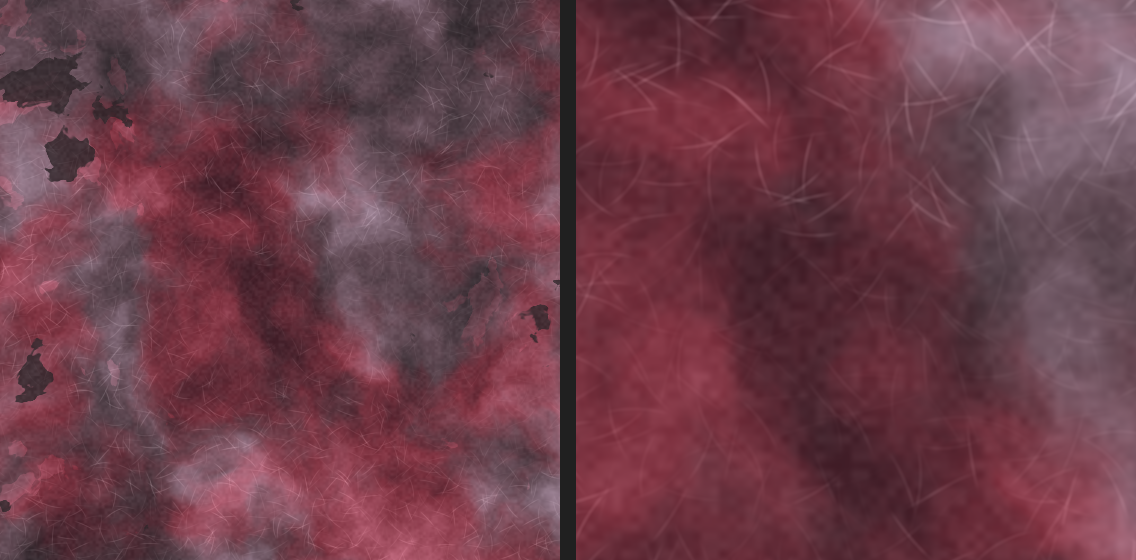
Left: the whole. Right: its middle third, enlarged.
This texture is drawn by a WebGL 1 fragment shader. Its source:

```glsl
precision highp float;

uniform vec2 u_resolution;

// Dye colours, dark to light, for the grey and the red baths
const vec3 CHARCOAL = vec3(0.21, 0.175, 0.195);
const vec3 MAUVE    = vec3(0.38, 0.290, 0.330);
const vec3 LAVENDER = vec3(0.60, 0.500, 0.570);
const vec3 MAROON   = vec3(0.28, 0.135, 0.175);
const vec3 CRIMSON  = vec3(0.51, 0.205, 0.260);
const vec3 PINK     = vec3(0.72, 0.380, 0.460);
const vec3 BLOT     = vec3(0.19, 0.155, 0.170);

// Feature sizes, as repeats across the canvas
const float CLOUD_SCALE = 4.2;
const float MOTTLE_SCALE = 13.0;
const float RED_SCALE = 3.6;
const float PATCH_SCALE = 3.0;
const float BLOT_SCALE = 15.0;
const float GRAIN_SCALE = 190.0;
const float FIBRE_SCALE = 17.0;

// Strengths
const float WARP = 0.13;
const float TONE_MEAN = 0.47;
const float TONE_CONTRAST = 2.4;
const float FIBRE_WIDTH = 0.0013;
const float FIBRE_STRENGTH = 0.075;
const float GRAIN_STRENGTH = 0.055;
const int FIBRE_LAYERS = 10;

float hash(vec2 p) {
  return fract(sin(dot(p, vec2(127.1, 311.7))) * 43758.5453);
}

mat2 rotation(float angle) {
  float c = cos(angle), s = sin(angle);
  return mat2(c, s, -s, c);
}

float noise(vec2 p) {
  vec2 i = floor(p), f = fract(p);
  vec2 w = f * f * (3.0 - 2.0 * f);
  return mix(mix(hash(i), hash(i + vec2(1.0, 0.0)), w.x),
             mix(hash(i + vec2(0.0, 1.0)), hash(i + 1.0), w.x), w.y);
}

float fbm(vec2 p) {
  mat2 turn = rotation(0.65);
  float sum = 0.0, weight = 0.5, total = 0.0;
  for (int i = 0; i < 5; i++) {
    sum += weight * noise(p);
    total += weight;
    p = turn * p * 2.03 + 17.3;
    weight *= 0.52;
  }
  return sum / total;
}

vec3 ramp(vec3 dark, vec3 middle, vec3 light, float tone) {
  return tone < 0.5 ? mix(dark, middle, tone * 2.0)
                    : mix(middle, light, tone * 2.0 - 1.0);
}

// Short, slightly bent hairs: one per cell in each of several turned grids
float fibres(vec2 uv, float pixel) {
  float sum = 0.0;
  float halfWidth = max(FIBRE_WIDTH, pixel * 0.6) * FIBRE_SCALE;
  for (int i = 0; i < FIBRE_LAYERS; i++) {
    float layer = float(i);
    vec2 p = rotation(layer * 1.1) * uv * FIBRE_SCALE + layer * 7.31;
    vec2 cell = floor(p);
    float seed = hash(cell + layer * 3.7);
    vec2 jitter = vec2(hash(cell + 11.3), hash(cell + 23.9)) - 0.5;
    vec2 q = rotation(seed * 6.2832) * (fract(p) - 0.5 - jitter * 0.2);
    q.y += (hash(cell + 41.7) - 0.5) * 1.2 * q.x * q.x;
    float line = 1.0 - smoothstep(0.0, halfWidth * 1.5, abs(q.y));
    float taper = 1.0 - smoothstep(0.15, 0.38, abs(q.x));
    sum += line * taper * fract(seed * 13.7);
  }
  return sum;
}

void main() {
  float side = min(u_resolution.x, u_resolution.y);
  vec2 uv = gl_FragCoord.xy / side;

  // Bleeding dye: bend the plane before sampling the clouds
  vec2 bend = vec2(fbm(uv * 6.0 + 3.1), fbm(uv * 6.0 + 47.2)) - 0.5;
  vec2 p = uv + WARP * bend;

  // Lightness and redness of the cloth
  float clouds = fbm(p * CLOUD_SCALE + 8.4);
  float mottle = fbm(p * MOTTLE_SCALE + 31.6);
  float tone = TONE_MEAN + TONE_CONTRAST * (mix(clouds, mottle, 0.35) - 0.5);
  float redness = smoothstep(0.43, 0.67,
      mix(fbm(p * RED_SCALE + 61.5), fbm(p * MOTTLE_SCALE + 83.1), 0.15));

  // Crisp petals and dark blots, gathered in a few patches
  float patches = smoothstep(0.50, 0.66, fbm(uv * PATCH_SCALE + 95.7));
  float sparse = 0.25 * (1.0 - patches);
  float petal = smoothstep(0.59, 0.63, fbm(p * BLOT_SCALE + 12.9) - sparse);
  float blot = smoothstep(0.61, 0.64, fbm(p * BLOT_SCALE + 71.3) - sparse);
  tone = clamp(tone + 0.22 * petal, 0.0, 1.0);
  redness = clamp(redness + 0.25 * petal, 0.0, 1.0);

  vec3 grey = ramp(CHARCOAL, MAUVE, LAVENDER, tone);
  vec3 red = ramp(MAROON, CRIMSON, PINK, tone);
  vec3 colour = mix(grey, red, redness);
  colour = mix(colour, BLOT, 0.8 * blot);

  // Fibres and fine grain of the surface
  float fibreZone = 0.35 + 0.9 * smoothstep(0.35, 0.65, fbm(uv * 5.0 + 53.8));
  colour += FIBRE_STRENGTH * fibreZone * fibres(uv, 1.0 / side) * (1.0 - 0.6 * blot);
  colour += GRAIN_STRENGTH * (noise(uv * GRAIN_SCALE) - 0.5);

  gl_FragColor = vec4(clamp(colour, 0.0, 1.0), 1.0);
}
```
